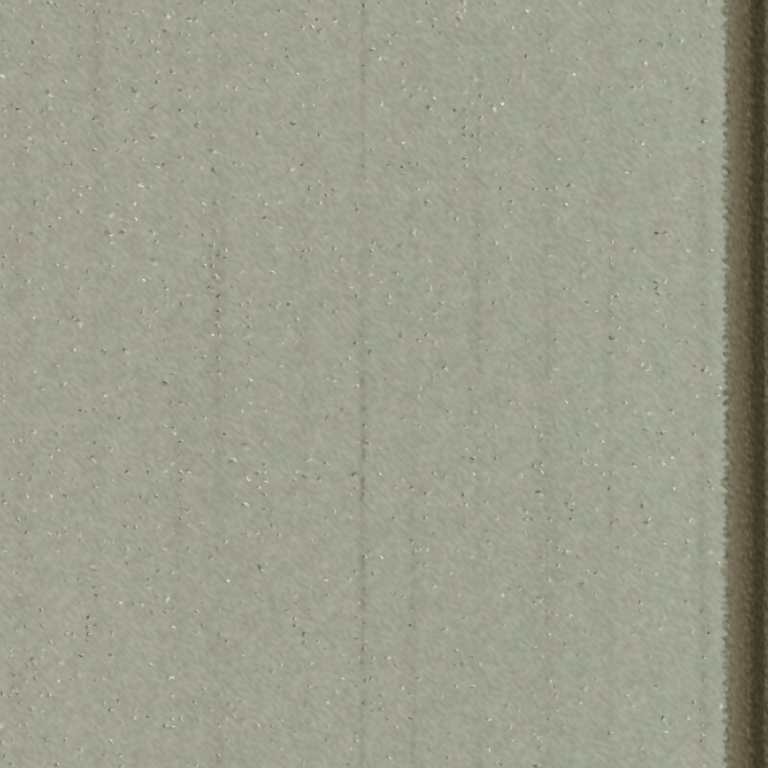
This texture is drawn by a WebGL 2 fragment shader. Its source:

```glsl
#version 300 es
precision highp float;
// Weathered grey-green panel with faint broken vertical streaks, fine chips and a dark grooved right edge.
uniform vec2 u_resolution;
out vec4 fragColor;

const vec3 PANEL = vec3(0.628, 0.634, 0.571);
const vec3 STREAK_TINT = vec3(0.070, 0.086, 0.092);
const vec3 GROOVE_LIGHT = vec3(0.47, 0.45, 0.37);
const vec3 GROOVE_MID = vec3(0.37, 0.34, 0.26);
const vec3 GROOVE_DARK = vec3(0.26, 0.235, 0.165);
const float GROOVE_START = 0.944;
const int STREAK_COUNT = 11;

vec2 hash2(vec2 p) {
    vec3 q = fract(p.xyx * vec3(0.1031, 0.1030, 0.0973));
    q += dot(q, q.yzx + 33.33);
    return fract((q.xx + q.yz) * q.zy);
}

// Gradient noise, roughly -0.7 to 0.7
float cornerSlope(vec2 cell, vec2 offset) {
    float angle = 6.2832 * hash2(cell).x;
    return dot(vec2(cos(angle), sin(angle)), offset);
}

float gradientNoise(vec2 p) {
    vec2 i = floor(p), f = fract(p);
    vec2 w = f * f * f * (f * (f * 6.0 - 15.0) + 10.0);
    vec2 e = vec2(1.0, 0.0);
    float low = mix(cornerSlope(i, f), cornerSlope(i + e.xy, f - e.xy), w.x);
    float high = mix(cornerSlope(i + e.yx, f - e.yx), cornerSlope(i + e.xx, f - e.xx), w.x);
    return mix(low, high, w.y);
}

// Grain drawn out along the falling diagonal
float diagonalGrain(vec2 p, float scale) {
    vec2 q = vec2(p.x - p.y, p.x + p.y) * 0.7071;
    return gradientNoise(q * scale * vec2(0.65, 1.15));
}

// Soft blob, squashed along a given angle
float chipMask(vec2 offset, float angle, float radius, float pixel) {
    float c = cos(angle), s = sin(angle);
    vec2 q = vec2(c * offset.x + s * offset.y, c * offset.y - s * offset.x);
    float r = max(radius, 0.7 * pixel);
    q /= r * vec2(1.35, 0.75);
    return exp(-dot(q, q));
}

// Ragged pit beside a glint, one pair per cell at most
float chips(vec2 p, float cells, float chance, float radius, float pixel) {
    vec2 cell = floor(p * cells);
    vec2 place = hash2(cell + 17.0);
    vec2 kind = hash2(cell + 91.0);
    vec2 look = hash2(cell + 143.0);
    vec2 warp = vec2(gradientNoise(p * 260.0), gradientNoise(p * 260.0 + 50.0));
    vec2 offset = p - (cell + 0.32 + 0.36 * place) / cells + radius * 1.2 * warp;
    vec2 shift = radius * vec2(0.75, mix(-0.9, 0.5, look.x));
    float pit = chipMask(offset + shift, 6.28 * look.x, radius, pixel);
    float glint = chipMask(offset - shift, 6.28 * look.y, radius, pixel);
    float strength = mix(0.35, 1.0, look.y * look.y);
    return step(kind.x, chance) * strength * mix(-pit, glint, 0.2 + 0.6 * kind.y) * 1.5;
}

// Darkening of the vertical streaks: x is the soft stain, y is its broken core
vec2 streaks(vec2 p, float count) {
    vec2 total = vec2(0.0);
    for (int k = 0; k < STREAK_COUNT; k++) {
        float id = float(k);
        vec2 rnd = hash2(vec2(id, 5.0));
        float centre = (id + 0.25 + 0.5 * rnd.x) / count * 0.94;
        float d = p.x - centre + 0.002 * gradientNoise(vec2(id * 7.3, p.y * 5.0));
        float width = mix(0.006, 0.014, rnd.y);
        float strength = mix(0.25, 0.75, hash2(vec2(id, 23.0)).x);
        float fade = clamp(0.6 + 1.1 * gradientNoise(vec2(id * 3.7, p.y * 2.5)), 0.15, 1.0);
        float ragged = d + 0.004 * gradientNoise(vec2(id * 5.7, p.y * 85.0));
        float dash = smoothstep(-0.05, 0.4, gradientNoise(vec2(id * 9.1, p.y * 70.0)));
        total.x += strength * fade * exp(-d * d / (width * width));
        total.y += strength * fade * dash * exp(-ragged * ragged / 0.000008);
    }
    return total;
}

vec3 panelColor(vec2 p, float pixel) {
    float cloud = gradientNoise(p * vec2(5.0, 3.0) + 4.0);
    float blotch = gradientNoise(p * 30.0 + 11.0);
    float hue = gradientNoise(p * 26.0 + 37.0);
    float grain = 0.45 * diagonalGrain(p, 75.0) + 0.75 * diagonalGrain(p + 3.0, 170.0);
    vec2 stain = streaks(p, float(STREAK_COUNT));
    vec3 color = PANEL + 0.010 * cloud + 0.018 * blotch + 0.068 * grain;
    color += vec3(-0.010, 0.004, -0.002) * (p.x - 0.45 + 2.0 * hue);
    color += 0.010 * smoothstep(0.72, 0.93, p.x);
    color -= STREAK_TINT * (0.60 * stain.x + 1.1 * stain.y);

    // Chips thin out towards the right and gather on the streaks
    float chance = mix(0.15, 0.06, p.x) + 0.15 * smoothstep(0.1, 0.5, stain.x);
    float fine = chips(p, 100.0, chance, 0.0019, pixel);
    float coarse = chips(p + 0.37, 50.0, 0.07, 0.0027, pixel);
    return color + vec3(1.0, 0.98, 0.92) * (0.23 * fine + 0.23 * coarse);
}

vec3 grooveColor(vec2 p, float t) {
    float grain = 0.7 * diagonalGrain(p, 170.0) + 0.5 * gradientNoise(p * vec2(260.0, 110.0));
    float drift = 0.08 * gradientNoise(vec2(2.0, p.y * 2.0));
    vec3 color = mix(GROOVE_LIGHT, GROOVE_MID, smoothstep(0.05, 0.55, t + 0.3 * grain));
    float crease = smoothstep(0.50, 0.72, t + drift) * (1.0 - smoothstep(0.86, 0.98, t + drift));
    color = mix(color, GROOVE_DARK, crease);
    return color + 0.16 * grain * (1.0 - 0.5 * crease);
}

void main() {
    vec2 p = gl_FragCoord.xy / u_resolution;
    float pixel = 1.0 / min(u_resolution.x, u_resolution.y);
    float edge = GROOVE_START + 0.009 * gradientNoise(p * vec2(90.0, 140.0));
    float soft = max(pixel, 0.0045);
    float inside = smoothstep(edge - soft, edge + soft, p.x);
    float t = (p.x - GROOVE_START) / (1.0 - GROOVE_START);
    vec3 color = mix(panelColor(p, pixel), grooveColor(p, t), inside);
    fragColor = vec4(clamp(color, 0.0, 1.0), 1.0);
}
```
